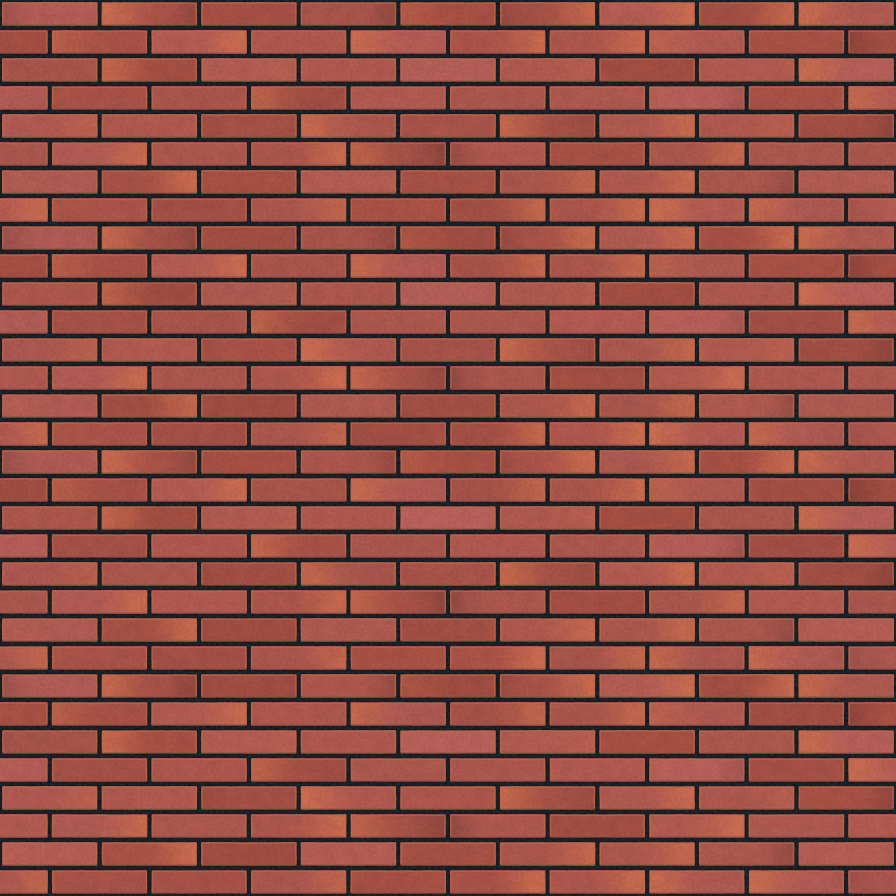
This texture is drawn by a WebGL 2 fragment shader. Its source:

```glsl
#version 300 es
precision highp float;
// Running-bond brick wall: 9 bricks across, 32 courses, thin dark mortar.
// Each brick is a rounded box with a fired orange rim and a hashed colour
// gradient; wrapped gradient noise adds grain, so the wall tiles.

uniform vec2 u_resolution;
out vec4 fragColor;

vec3 hash3(vec2 p) {
    vec3 q = fract(p.xyx * vec3(0.1031, 0.1030, 0.0973));
    q += dot(q, q.yxz + 33.33);
    return fract((q.xxy + q.yzz) * q.zyx);
}

vec2 latticeDirection(vec2 cell, float period) {
    float angle = 6.2832 * hash3(mod(cell, period) + 7.0).x;
    return vec2(cos(angle), sin(angle));
}

// Gradient noise that wraps after a whole number of cells
float gradientNoise(vec2 uv, float period) {
    vec2 p = uv * period;
    vec2 i = floor(p), f = p - i;
    vec2 w = f * f * f * (f * (f * 6.0 - 15.0) + 10.0);
    vec2 e = vec2(1.0, 0.0);
    float a = dot(latticeDirection(i, period), f);
    float b = dot(latticeDirection(i + e.xy, period), f - e.xy);
    float c = dot(latticeDirection(i + e.yx, period), f - e.yx);
    float d = dot(latticeDirection(i + e.xx, period), f - e.xx);
    return mix(mix(a, b, w.x), mix(c, d, w.x), w.y);
}

float roundedBox(vec2 p, vec2 halfSize, float radius) {
    vec2 q = abs(p) - halfSize + radius;
    return length(max(q, 0.0)) + min(max(q.x, q.y), 0.0) - radius;
}

// Fired clay: red, pink or dark body with an orange flush at one end
vec3 brickColor(vec2 id, vec2 along) {
    vec3 kind = hash3(id + 3.0);
    vec3 flush = hash3(id + 41.0);
    vec3 color = mix(vec3(0.62, 0.295, 0.25), vec3(0.68, 0.355, 0.32), kind.x);
    color = mix(color, vec3(0.70, 0.37, 0.35), 0.6 * smoothstep(0.7, 0.95, kind.y));
    float side = flush.x < 0.4 ? -1.0 : 1.0;
    float ramp = side * along.x + 0.12 * (flush.z - 0.5) * along.y;
    float amount = smoothstep(-0.1, 0.5, ramp) * smoothstep(0.3, 0.75, flush.y);
    color = mix(color, vec3(0.77, 0.41, 0.30), 0.9 * amount);
    float scorch = smoothstep(0.1, 0.55, -ramp) * smoothstep(0.75, 1.0, kind.z);
    return color * (1.0 - 0.15 * scorch);
}

void main() {
    vec2 uv = gl_FragCoord.xy / u_resolution;
    float pixel = 1.0 / min(u_resolution.x, u_resolution.y);

    // Courses shift by half a brick; their colours recur every eight courses
    vec2 grid = uv * vec2(9.0, 32.0);
    float course = floor(grid.y);
    grid.x += 0.5 * (1.0 - mod(course, 2.0));
    vec2 id = vec2(mod(floor(grid.x), 9.0), course);
    vec2 along = fract(grid) - 0.5;
    vec2 local = along / vec2(9.0, 32.0);

    float grain = gradientNoise(uv, 320.0);
    float mottle = gradientNoise(uv, 72.0);

    // Slightly uneven brick outline
    vec3 wear = hash3(id + 90.0);
    vec2 halfSize = vec2(0.0534, 0.0133) - 0.0003 * wear.xy;
    float d = roundedBox(local, halfSize, 0.0012) + 0.0003 * mottle;

    // Mortar, a little lighter in the middle of the joint
    vec3 mortar = vec3(0.085, 0.112, 0.138) * (1.0 + 0.5 * grain);
    mortar += 0.02 * smoothstep(0.0005, 0.0025, d);

    // Brick face with grain and small per-brick brightness changes
    vec3 brick = brickColor(vec2(id.x, mod(id.y, 8.0)), along);
    brick *= 0.985 + 0.05 * wear.z + 0.07 * grain + 0.05 * mottle;

    // Bright orange arris, weaker along the shaded lower edge
    float rim = smoothstep(-0.0026, -0.0011, d);
    float lower = smoothstep(-0.0105, -0.0125, local.y);
    brick = mix(brick, vec3(0.76, 0.40, 0.26), rim * (0.65 - 0.4 * lower));
    brick *= 1.0 - 0.18 * rim * lower;

    // Soft bevel from the face down to the joint
    float softness = max(0.0007, 0.6 * pixel);
    float cover = 1.0 - smoothstep(-softness, softness, d);
    fragColor = vec4(mix(mortar, brick, cover), 1.0);
}
```
